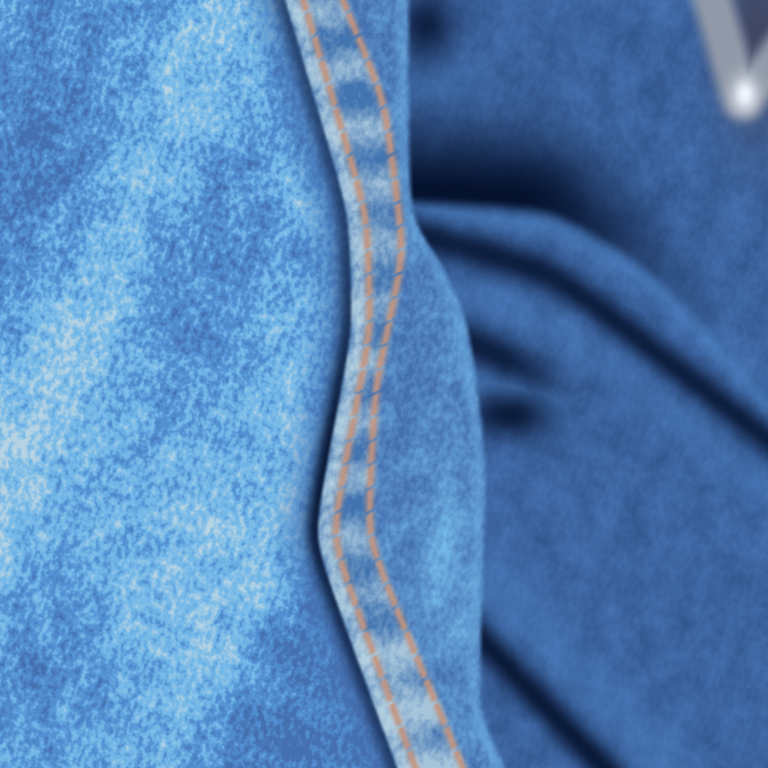
This texture is drawn by a WebGL 1 fragment shader. Its source:

```glsl
precision highp float;
// Washed denim: a pale panel, a curved double-stitched seam and dark soft folds.
uniform vec2 u_resolution;

const vec3 INK = vec3(0.02, 0.07, 0.18);
const vec3 NAVY = vec3(0.17, 0.30, 0.50);
const vec3 INDIGO = vec3(0.27, 0.44, 0.69);
const vec3 BLUE = vec3(0.32, 0.56, 0.82);
const vec3 SKY = vec3(0.45, 0.72, 0.91);
const vec3 PALE = vec3(0.72, 0.83, 0.89);
const vec3 THREAD = vec3(0.77, 0.58, 0.49);
const float GRAIN_SCALE = 105.0;
const float STITCH_LENGTH = 0.031;
const float PUCKER_LENGTH = 0.076;
const float BEND_SOFTNESS = 0.001;

vec2 gradientAt(vec2 cell) {
  vec3 h = fract(vec3(cell.xyx) * vec3(0.1031, 0.1030, 0.0973));
  h += dot(h, h.yzx + 33.33);
  float angle = 6.2832 * fract((h.x + h.y) * h.z);
  return vec2(cos(angle), sin(angle));
}

float noise(vec2 p) {
  vec2 i = floor(p), f = fract(p);
  vec2 w = f * f * f * (f * (f * 6.0 - 15.0) + 10.0);
  vec2 e = vec2(1.0, 0.0);
  float low = mix(dot(gradientAt(i), f), dot(gradientAt(i + e), f - e), w.x);
  float high = mix(dot(gradientAt(i + e.yx), f - e.yx), dot(gradientAt(i + 1.0), f - 1.0), w.x);
  return 1.4 * mix(low, high, w.y);
}

// Smooth change of slope beginning at t = 0
float bend(float t) { return 0.5 * (t + sqrt(t * t + BEND_SOFTNESS)); }

float bump(float d, float width) { return exp(-d * d / (width * width)); }

float blob(vec2 p, vec2 center, vec2 radius) {
  vec2 d = (p - center) / radius;
  return exp(-dot(d, d));
}

float segment(vec2 p, vec2 a, vec2 b) {
  vec2 d = b - a;
  return length(p - a - d * clamp(dot(p - a, d) / dot(d, d), 0.0, 1.0));
}

// Curves give x for a height measured down from the top
float seamEdge(float v) {
  return 0.371 + 0.30 * v - 0.27 * bend(v - 0.28) - 0.23 * bend(v - 0.43) + 0.57 * bend(v - 0.70);
}
float outerStitch(float v) {
  return 0.447 + 0.42 * v - 0.29 * bend(v - 0.13) - 0.36 * bend(v - 0.33)
    + 0.17 * bend(v - 0.50) + 0.48 * bend(v - 0.70);
}
float foldEdge(float v) {
  return 0.531 + 0.85 * bend(v - 0.29) - 0.45 * bend(v - 0.35) - 0.27 * bend(v - 0.42)
    - 0.17 * bend(v - 0.60) + 0.55 * bend(v - 0.93);
}

vec3 washedPanel(vec2 p, float grain, float mottle) {
  float light = 0.36 + 0.12 * smoothstep(0.2, 0.6, p.y);
  light += 0.42 * bump(p.x - 0.30 + 0.47 * p.y, 0.075);
  light += 0.28 * blob(p, vec2(0.27, 0.76), vec2(0.13, 0.22));
  light += 0.30 * bump(p.x - 0.385 - 0.5 * (p.y - 0.25), 0.022) * bump(p.y - 0.25, 0.09);
  light += 0.14 * blob(p, vec2(0.38, 0.50), vec2(0.05, 0.18));
  light -= 0.22 * blob(p, vec2(0.04, 0.22), vec2(0.12, 0.16));
  light -= 0.17 * blob(p, vec2(0.24, 0.38), vec2(0.08, 0.17));
  light -= 0.22 * blob(p, vec2(0.05, 0.86), vec2(0.08, 0.12));
  light -= 0.42 * smoothstep(-0.03, 0.06, p.x - 0.36 + 0.45 * (p.y - 0.75)) * smoothstep(0.64, 0.82, p.y);
  light += 0.34 * grain + 0.24 * mottle;
  vec3 color = mix(INDIGO, BLUE, smoothstep(-0.05, 0.35, light));
  color = mix(color, SKY, smoothstep(0.3, 0.68, light));
  return mix(color, PALE, smoothstep(0.62, 1.15, light));
}

vec3 darkFolds(vec2 p, float grain, float mottle) {
  float top = p.y - (0.25 + 0.05 * (p.x - 0.53) + 0.55 * bend(p.x - 0.72) + 0.5 * bend(p.x - 0.85));
  float middle = p.y - (0.30 + 0.28 * (p.x - 0.53) + 0.5 * bend(p.x - 0.72));
  float small = p.y - 0.45 - 0.45 * (p.x - 0.62);
  float lower = p.y - 0.82 - 1.05 * (p.x - 0.615);
  vec3 color = mix(NAVY, INDIGO, 0.65 + 0.16 * grain + 0.3 * mottle);
  // Raised cloth
  float ridge = 0.35 * bump(top - 0.027, 0.02) + 0.22 * bump(middle - 0.065, 0.03)
    + 0.25 * bump(small - 0.04, 0.02) * smoothstep(0.8, 0.65, p.x)
    + 0.3 * bump(lower + 0.09, 0.05) + 0.25 * blob(p, vec2(0.57, 0.105), vec2(0.06, 0.025));
  color = mix(color, BLUE, ridge);
  // Shaded creases
  float shade = bump(top, top < 0.0 ? 0.085 : 0.014) * smoothstep(0.97, 0.67, p.x);
  shade = max(shade, 0.85 * bump(middle, 0.025));
  shade = max(shade, 0.85 * bump(small, 0.028) * smoothstep(0.78, 0.64, p.x));
  shade = max(shade, 0.9 * blob(p, vec2(0.665, 0.54), vec2(0.055, 0.03)));
  shade = max(shade, 0.9 * bump(lower, 0.03));
  shade = max(shade, 0.8 * blob(p, vec2(0.555, 0.035), vec2(0.04, 0.045)));
  color = mix(color, INK, shade);
  // Blurred metal ring at the corner
  float ring = min(segment(p, vec2(0.922, -0.02), vec2(0.965, 0.13)), segment(p, vec2(0.97, 0.13), vec2(1.03, 0.05)));
  color = mix(color, vec3(0.25, 0.28, 0.39), blob(p, vec2(0.985, 0.04), vec2(0.05, 0.13)));
  color = mix(color, vec3(0.57, 0.60, 0.66), smoothstep(0.038, 0.012, ring));
  return mix(color, vec3(0.94, 0.97, 1.0), blob(p, vec2(0.97, 0.123), vec2(0.017, 0.023)));
}

float stitches(float d, float v) {
  float dash = smoothstep(0.06, 0.24, abs(fract((v + 0.5 * d) / STITCH_LENGTH) - 0.5) * 2.0);
  return bump(d, 0.0055) * (0.25 + 0.65 * dash);
}

void main() {
  vec2 p = gl_FragCoord.xy / u_resolution;
  p.y = 1.0 - p.y;
  vec2 weave = vec2(p.x + 0.35 * p.y, p.y - 0.45 * p.x);
  float grain = noise(weave * vec2(1.2, 0.8) * GRAIN_SCALE) + 0.5 * noise(weave * GRAIN_SCALE * 2.0);
  float mottle = noise(weave * vec2(26.0, 17.0)) + 0.6 * noise(weave * 48.0 + 7.0);
  float edge = p.x - seamEdge(p.y), outer = p.x - outerStitch(p.y), fold = p.x - foldEdge(p.y);

  // Cloth between the seam and the fold
  float wash = 0.22 + 0.28 * grain + 0.3 * mottle + 0.5 * blob(p, vec2(0.58, 0.74), vec2(0.04, 0.14));
  vec3 placket = mix(INDIGO, SKY, clamp(wash, 0.0, 1.0));
  placket = mix(placket, SKY, 0.4 * bump(fold + 0.008, 0.009));
  // Puckered seam with a roped edge
  float pucker = 0.5 + 0.5 * cos(6.2832 * (p.y - 0.098 + 0.15 * edge) / PUCKER_LENGTH);
  float fade = clamp(0.08 + 0.6 * pucker + 0.25 * grain + 0.3 * mottle + 0.35 * smoothstep(0.78, 0.9, p.y), 0.0, 1.0);
  vec3 seam = mix(mix(NAVY, BLUE, 0.6), PALE, 0.85 * fade);
  float rope = 0.5 + 0.5 * sin(6.2832 * (p.y + 0.7 * edge) / 0.021);
  seam = mix(seam, PALE, bump(edge - 0.012, 0.011) * (0.5 + 0.25 * rope + 0.2 * grain));
  vec3 color = mix(seam, placket, smoothstep(-0.004, 0.012, outer));
  color = mix(color, THREAD, max(stitches(edge - 0.024, p.y), stitches(outer, p.y)));

  // Layers and contact shadow
  color = mix(color, darkFolds(p, grain, mottle), smoothstep(-0.004, 0.006, fold));
  vec3 panel = washedPanel(p, grain, mottle);
  float contact = 0.5 + 0.4 * bump(p.y - 0.62, 0.22);
  panel = mix(panel, INDIGO, 0.65 * smoothstep(-0.07, -0.005, edge));
  panel = mix(panel, INK, contact * bump(edge + 0.003, 0.013));
  color = mix(panel, color, smoothstep(-0.003, 0.004, edge));
  gl_FragColor = vec4(clamp(color, 0.0, 1.0), 1.0);
}
```
